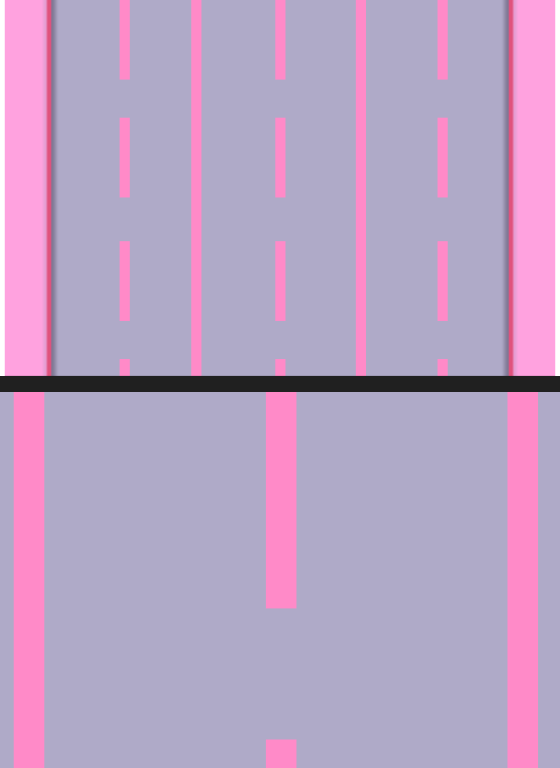
Top, the full canvas; bottom, a detail of the centre.
Write a Shadertoy shader that draws this pattern.

```glsl
// Top view of a straight pastel road: three dashed and two solid lane lines between soft red kerbs.

// Colours
const vec3 ASPHALT = vec3(0.686, 0.667, 0.784);
const vec3 SHADOW  = vec3(0.500, 0.470, 0.580);
const vec3 KERB    = vec3(0.880, 0.320, 0.490);
const vec3 FRINGE  = vec3(0.900, 0.620, 0.830);
const vec3 VERGE   = vec3(1.000, 0.637, 0.876);
const vec3 PAINT   = vec3(1.000, 0.541, 0.784);
const vec3 MARGIN  = vec3(1.0);

// Lane lines, in fractions of the canvas width
const float DASHED_X[3] = float[3](0.2227, 0.5007, 0.7904);
const float SOLID_X[2]  = float[2](0.3506, 0.6445);
const float LINE_HALF   = 0.0091;

// Dashes, in fractions of the canvas height, mirrored about one wider gap
const float GAP_CENTRE  = 0.4167;
const float GAP_HALF    = 0.0581;
const float DASH_LENGTH = 0.2122;
const float DASH_PERIOD = 0.3135;

// Cross-section: start and end of each blend, measured out from the centre line
const vec2 SHADOW_BLEND = vec2(0.3940, 0.4076);
const vec2 KERB_BLEND   = vec2(0.4069, 0.4102);
const vec2 FRINGE_BLEND = vec2(0.4135, 0.4193);
const vec2 VERGE_BLEND  = vec2(0.4185, 0.4270);
const float VERGE_END   = 0.4915;

// Thin shade along the lower edge
const float BASE_HEIGHT = 0.002;
const float BASE_SHADE  = 0.88;

// Coverage of a band around zero, smoothed over one pixel
float band(float offset, float halfWidth, float pixel) {
    return clamp(0.5 + (halfWidth - abs(offset)) / pixel, 0.0, 1.0);
}

float blend(vec2 range, float value) {
    return smoothstep(range.x, range.y, value);
}

// Repeating dash coverage along the road
float dashes(float y, float pixel) {
    float fromGap = abs(y - GAP_CENTRE) - GAP_HALF - 0.5 * DASH_LENGTH;
    float offset = mod(fromGap + 0.5 * DASH_PERIOD, DASH_PERIOD) - 0.5 * DASH_PERIOD;
    return band(offset, 0.5 * DASH_LENGTH, pixel);
}

// Asphalt, shadow, kerb and verge by distance from the centre line
vec3 crossSection(float side) {
    vec3 colour = mix(ASPHALT, SHADOW, blend(SHADOW_BLEND, side));
    colour = mix(colour, KERB, blend(KERB_BLEND, side));
    colour = mix(colour, FRINGE, blend(FRINGE_BLEND, side));
    return mix(colour, VERGE, blend(VERGE_BLEND, side));
}

void mainImage(out vec4 fragColor, in vec2 fragCoord) {
    vec2 uv = fragCoord / iResolution.xy;
    vec2 pixel = 1.0 / iResolution.xy;
    float side = abs(uv.x - 0.5);

    vec3 colour = crossSection(side);

    // Lane paint
    float solid = 0.0;
    float dashed = 0.0;
    for (int i = 0; i < 2; i++) {
        solid = max(solid, band(uv.x - SOLID_X[i], LINE_HALF, pixel.x));
    }
    for (int i = 0; i < 3; i++) {
        dashed = max(dashed, band(uv.x - DASHED_X[i], LINE_HALF, pixel.x));
    }
    dashed *= dashes(uv.y, pixel.y);
    colour = mix(colour, PAINT, max(solid, dashed));

    // Lower edge and outer margin
    colour *= mix(1.0, BASE_SHADE, band(uv.y, BASE_HEIGHT, pixel.y));
    colour = mix(MARGIN, colour, band(side, VERGE_END, pixel.x));

    fragColor = vec4(colour, 1.0);
}
```
